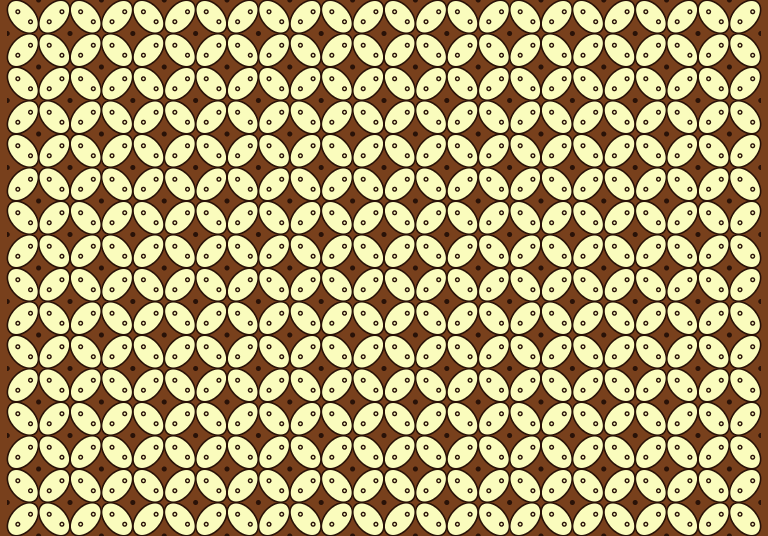
A WebGL 2 fragment shader for this pattern:

```glsl
#version 300 es
precision highp float;

uniform vec2 u_resolution;
out vec4 fragColor;

#define GRID vec2(24.0, 16.0)        // ovals across and down
#define MARGIN 0.0094                // side strip, share of the width
#define OVAL_RADII vec2(0.564, 0.349) // in cells, along the diagonals
#define OUTLINE 0.05                 // lengths below are in cell heights
#define DOT_RADIUS 0.075
#define RING_OUTER 0.075
#define RING_INNER 0.032
#define RING_OFFSET vec2(0.202, 0.149) // in cells, from the pair's centre
#define RING_SHIFT vec2(0.04, 0.0)

const vec3 CREAM = vec3(0.98, 0.99, 0.74);
const vec3 BROWN = vec3(0.47, 0.25, 0.11);
const vec3 DARK = vec3(0.16, 0.07, 0.03);

// Approximate distance to an ellipse centred on the origin
float ellipseDistance(vec2 p, vec2 radii) {
    float f = max(length(p / radii), 0.001);
    float slope = max(length(p / (radii * radii)), 0.001);
    return f * (f - 1.0) / slope;
}

// Antialiased coverage of a shape
float coverage(float dist, float pixel) {
    return clamp(0.5 - dist / pixel, 0.0, 1.0);
}

// 0 where column + row is even, 1 where odd
float parity(vec2 id) {
    return mod(id.x + id.y, 2.0);
}

void main() {
    // Cell coordinates, rows counted from the top
    vec2 uv = gl_FragCoord.xy / u_resolution;
    float span = 1.0 - 2.0 * MARGIN;
    vec2 cell = vec2((uv.x - MARGIN) / span, 1.0 - uv.y) * GRID;
    vec2 cellShape = vec2(u_resolution.x * span * GRID.y / (u_resolution.y * GRID.x), 1.0);
    float pixel = GRID.y / u_resolution.y;

    // Ovals on alternating diagonals
    vec2 id = clamp(floor(cell), vec2(0.0), GRID - 1.0);
    vec2 local = cell - id - 0.5;
    float lean = 1.0 - 2.0 * parity(id);
    vec2 diagonal = vec2(local.x + lean * local.y, local.x - lean * local.y) * inversesqrt(2.0);
    float oval = ellipseDistance(diagonal, OVAL_RADII);

    // Two small rings inside each oval
    vec2 pairPos = (local - RING_SHIFT) * vec2(1.0, lean);
    float ring = min(length((pairPos - RING_OFFSET) * cellShape),
                     length((pairPos + RING_OFFSET) * cellShape));

    // Dot in each large gap, cut off at the side strips
    vec2 corner = floor(cell + 0.5);
    float dotDistance = length((cell - corner) * cellShape) - DOT_RADIUS;
    float inside = step(0.0, cell.x) * step(cell.x, GRID.x);

    // Layers from back to front
    vec3 color = BROWN;
    color = mix(color, DARK, coverage(dotDistance, pixel) * parity(corner) * inside);
    color = mix(color, DARK, coverage(oval - OUTLINE, pixel));
    color = mix(color, CREAM, coverage(oval, pixel));
    color = mix(color, DARK, coverage(ring - RING_OUTER, pixel));
    color = mix(color, CREAM, coverage(ring - RING_INNER, pixel));
    fragColor = vec4(color, 1.0);
}
```
